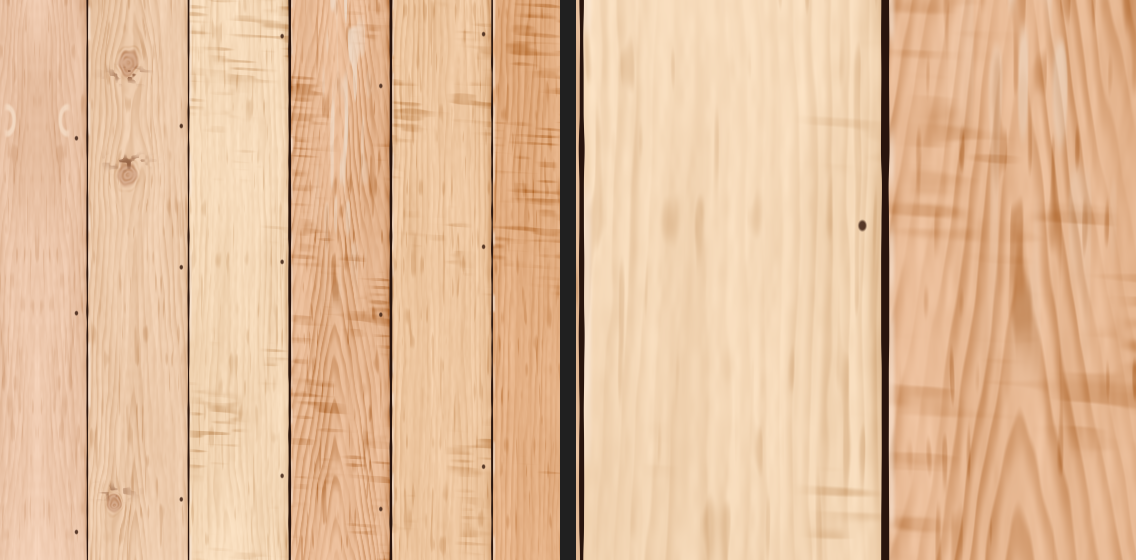
Left: the whole. Right: its middle third, enlarged.
This texture is drawn by a Shadertoy shader. Its source:

```glsl
// Six pale vertical timber planks with grain, arched rings, knots, nail holes and dark seams.

float hash(vec2 p) {
    return fract(sin(dot(p, vec2(127.1, 311.7))) * 43758.5453);
}

float noise(vec2 p) {
    vec2 i = floor(p), f = fract(p);
    f = f * f * (3.0 - 2.0 * f);
    return mix(mix(hash(i), hash(i + vec2(1, 0)), f.x),
               mix(hash(i + vec2(0, 1)), hash(i + vec2(1, 1)), f.x), f.y);
}

float fbm(vec2 p) {
    float sum = 0.0, amp = 0.5;
    for (int i = 0; i < 4; i++) {
        sum += amp * noise(p);
        p = p * 2.03 + 17.3;
        amp *= 0.5;
    }
    return sum / 0.9375;
}

// Soft window that is 1 at the centre and 0 beyond about two radii.
float blob(vec2 d, vec2 radius) {
    d /= radius;
    return exp(-dot(d, d));
}

void mainImage(out vec4 fragColor, in vec2 fragCoord) {
    vec2 p = fragCoord / iResolution.xy;
    float px = 1.0 / iResolution.y;

    // Plank layout: index, position across, and heart line of the grain
    float pitch = 0.1807;
    float s = (p.x - 0.156) / pitch;
    float id = floor(s) + 1.0;
    float u = fract(s);
    int plank = int(clamp(id, 0.0, 5.0));
    vec3 tints[6] = vec3[6](vec3(0.925, 0.775, 0.665), vec3(0.937, 0.805, 0.685),
                            vec3(0.957, 0.845, 0.715), vec3(0.918, 0.738, 0.595),
                            vec3(0.937, 0.785, 0.635), vec3(0.898, 0.695, 0.525));
    float hearts[6] = float[6](0.504, 0.47, 0.35, 0.45, 0.65, 1.15);
    float arching[6] = float[6](0.6, 0.45, 0.12, 1.0, 0.1, 0.2);
    float ringDepth[6] = float[6](0.3, 0.5, 0.4, 0.95, 0.5, 0.55);

    // Grain coordinate, mirrored on the first plank and bent around the knots
    float x = (u - hearts[plank]) * pitch;
    if (plank == 0) x = abs(x);
    vec2 knots[3] = vec2[3](vec2(0.228, 0.888), vec2(0.228, 0.688), vec2(0.202, 0.1));
    float q = x, core = 0.0, knotRings = 0.0, specks = 0.0;
    for (int i = 0; i < 3; i++) {
        if (plank != 1) break;
        vec2 d = p - knots[i];
        float size = i == 2 ? 0.7 : 1.0;
        q -= d.x * 0.85 * blob(d, size * vec2(0.036, 0.06));
        vec2 wobble = 0.008 * (vec2(noise(p * 70.0), noise(p * 70.0 + 9.0)) - 0.5);
        float r = length((d + wobble) / (size * vec2(0.019, 0.026)));
        float inside = 1.0 - smoothstep(0.75, 1.1, r);
        core += inside;
        knotRings += (0.5 + 0.5 * sin(r * 17.0)) * (1.0 - smoothstep(0.9, 1.5, r));
        float flip = i == 0 ? 1.0 : -1.0;
        specks += size * blob(d + vec2(0.0, 0.022 * flip), vec2(0.032, 0.012));
    }
    vec2 seed = vec2(id * 31.7, id * 13.1);
    q += 0.016 * (fbm(vec2(x * 14.0, p.y * 3.0) + seed) - 0.5);

    // Broad tone, soft bands and fine fibres
    vec3 color = tints[plank];
    vec3 stain = vec3(0.55, 0.8, 1.0);
    float mottle = fbm(vec2(x * 11.0, p.y * 2.6) + seed) - 0.5;
    float bands = noise(vec2(q * 65.0, p.y * 1.6) + seed) - 0.5;
    float fibre = noise(vec2(q * 240.0, p.y * 9.0) + seed) - 0.5;
    float dust = noise(vec2(q * 330.0, p.y * 75.0) + seed) - 0.5;
    color -= stain * (0.11 * mottle + 0.05 * bands + 0.055 * fibre + 0.03 * dust);

    // Growth rings: straight lines that close into arches along the heart
    float phase = 95.0 * sqrt(q * q + 2e-5) + 14.0 * p.y * arching[plank]
                + 2.2 * fbm(vec2(x * 20.0, p.y * 4.0) + seed + 5.0);
    float ring = fract(phase);
    ring = smoothstep(0.25, 0.82, ring) * (1.0 - smoothstep(0.82, 1.0, ring));
    float fade = smoothstep(0.2, 0.7, noise(vec2(q * 35.0, p.y * 3.5) + seed));
    color -= stain * ring * ringDepth[plank] * (0.04 + 0.13 * fade);
    float pores = smoothstep(0.73, 0.95, noise(vec2(q * 200.0, p.y * 22.0) + seed));
    color -= stain * 0.12 * pores * (0.35 + ringDepth[plank]);

    // Knot hearts, their rings and the brown specks beside them
    color = mix(color, vec3(0.80, 0.61, 0.49), 0.65 * min(core, 1.0));
    color -= stain * 0.17 * knotRings * noise(p * 90.0);
    float speckNoise = smoothstep(0.55, 0.8, noise(p * vec2(130.0, 150.0)));
    color = mix(color, vec3(0.50, 0.29, 0.17), 0.75 * min(specks, 1.0) * speckNoise);

    // Pale curls on the first plank, chalky streaks on the fourth
    if (plank == 0) {
        vec2 d = vec2(x - 0.054, p.y - 0.785);
        float curl = abs(length(d * vec2(1.0, 0.55)) - 0.013);
        float open = 1.0 - smoothstep(-0.004, 0.008, d.x);
        color = mix(color, vec3(0.98, 0.90, 0.82), 0.7 * open * (1.0 - smoothstep(0.001, 0.005, curl)));
        color -= stain * 0.07 * blob(vec2(x, p.y - 0.78), vec2(0.04, 0.17));
    }
    if (plank == 3) {
        float chalk = smoothstep(0.66, 0.82, noise(vec2(q * 120.0, p.y * 13.0) + 4.0));
        chalk *= smoothstep(0.35, 0.8, p.y) * blob(vec2(x - 0.015, 0.0), vec2(0.04, 1.0));
        color = mix(color, vec3(0.94, 0.88, 0.82), 0.75 * chalk);
    }

    // Cross-grain saw scuffs in scattered patches
    float patches = smoothstep(0.52, 0.75, fbm(p * vec2(9.0, 8.0) + seed)) * step(1.5, id);
    float scuff = smoothstep(0.5, 0.85, noise(vec2(p.x * 22.0, p.y * 150.0 + 8.0 * x) + seed));
    color -= stain * 0.17 * patches * scuff;

    // Nail holes near the right edge, three cells per plank
    float cell = floor(p.y * 3.0);
    vec2 nail = vec2(0.89 + 0.05 * hash(vec2(id, 3.0)), (cell + 0.15 + 0.7 * hash(vec2(id, cell))) / 3.0);
    float hole = length((vec2(u, p.y) - nail) * vec2(pitch, 0.75));
    color = mix(color, vec3(0.24, 0.13, 0.08), 0.85 * (1.0 - smoothstep(0.0015, 0.0025 + px, hole)));

    // Worn edges: stained on the right, chipped pale on the left
    float wear = noise(vec2(p.y * 35.0, id * 9.0));
    color -= stain * (0.05 + 0.12 * wear) * smoothstep(0.9, 1.0, u) * (plank == 3 ? 1.5 : 0.8);
    float chip = (1.0 - smoothstep(0.02, 0.04, u)) * smoothstep(0.35, 0.75, wear);
    color = mix(color, vec3(0.97, 0.90, 0.84), 0.6 * chip);

    // Dark seams, wider around the fourth plank
    float seam = round(s);
    float halfWidth = (seam == 2.0 || seam == 3.0 ? 0.0021 : 0.0013)
                    + 0.0008 * (noise(vec2(p.y * 45.0, seam * 7.0)) - 0.5);
    float gap = abs(s - seam) * pitch;
    color = mix(color, vec3(0.16, 0.08, 0.05), 1.0 - smoothstep(halfWidth - 0.5 * px, halfWidth + 0.7 * px, gap));

    fragColor = vec4(clamp(color, 0.0, 1.0), 1.0);
}
```
